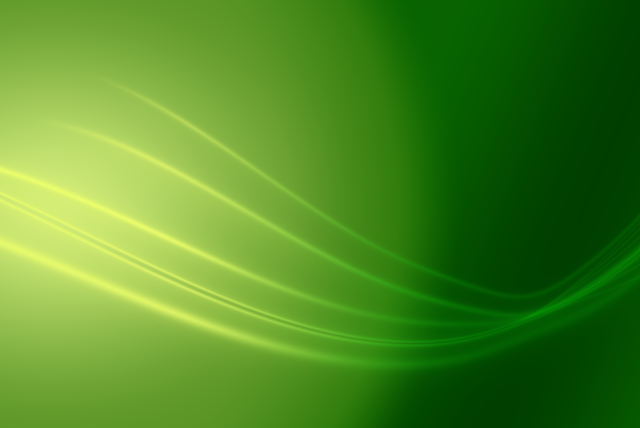
A Shadertoy shader for this background:

```glsl
// Glowing green silk strands sweeping across a soft radial light into deep green.

const vec3 GLOW_CORE  = vec3(0.80, 0.91, 0.47);
const vec3 GLOW_OUTER = vec3(0.36, 0.59, 0.15);
const vec3 DISC_RIM   = vec3(0.14, 0.46, 0.02);
const vec3 DEEP_GREEN = vec3(0.00, 0.245, 0.00);
const vec3 LEAF_GREEN = vec3(0.03, 0.39, 0.00);
const vec3 WARM_LIGHT = vec3(0.93, 1.00, 0.42);
const vec3 COOL_LIGHT = vec3(0.03, 0.62, 0.02);

float hash(float n) {
    return fract(sin(n * 127.1) * 43758.5453);
}

// Cubic through four evenly spaced heights, with a local sag near the crossing
float curveHeight(float x, vec4 h, float sag) {
    float t = 3.0 * x;
    float d1 = h.y - h.x;
    float d2 = h.z - 2.0 * h.y + h.x;
    float d3 = h.w - 3.0 * h.z + 3.0 * h.y - h.x;
    float y = h.x + t * (d1 + (t - 1.0) * (d2 / 2.0 + (t - 2.0) * d3 / 6.0));
    float u = (x - 0.83) / 0.09;
    return y + sag * exp(-u * u);
}

// Bright core with separate falloff above and below
float ridge(float d, float core, float above, float below) {
    float halo = exp(-abs(d) / (d > 0.0 ? above : below));
    return 0.5 * exp(-d * d / (core * core)) + 0.42 * halo;
}

vec3 addLight(vec3 base, vec3 light, float amount) {
    return mix(base, light, clamp(amount, 0.0, 1.0));
}

// Dark backdrop with a diagonal fold
vec3 backdrop(vec2 p) {
    float fold = dot(p - vec2(1.15, 0.0), vec2(0.92, -0.393));
    return mix(DEEP_GREEN, LEAF_GREEN, smoothstep(0.0, 0.48, abs(fold)));
}

// Large lit disc, brightest near the left edge
vec3 litDisc(vec2 p, vec3 base) {
    float r = length(p - vec2(0.0, 0.52));
    float inner = length((p - vec2(0.12, 0.52)) * vec2(1.0, 1.3));
    vec3 light = mix(GLOW_CORE, GLOW_OUTER, smoothstep(0.0, 0.75, inner));
    light = mix(light, DISC_RIM, smoothstep(0.65, 1.07, r));
    return mix(light, base, smoothstep(0.92, 1.09, r));
}

float strand(vec2 uv, vec4 h, float sag, float core, float above, float below) {
    return ridge(uv.y - curveHeight(uv.x, h, sag), core, above, below);
}

// Fine threads fanning out to the right of the crossing
float threads(vec2 uv) {
    float u = (uv.x - 0.83) / 0.17;
    float sum = 0.0;
    for (int i = 0; i < 7; i++) {
        float end = mix(0.35, 0.50, (float(i) + hash(float(i) + 3.0)) / 7.0);
        float y = 0.262 + (end - 0.262) * u * (0.75 + 0.25 * u);
        float d = (uv.y - y) / 0.0035;
        sum += exp(-d * d) * (0.08 + 0.12 * hash(float(i) + 11.0));
    }
    return sum * smoothstep(0.77, 0.88, uv.x);
}

void mainImage(out vec4 fragColor, in vec2 fragCoord) {
    vec2 uv = fragCoord / iResolution.xy;
    vec2 p = uv * vec2(1.5, 1.0);
    float x = uv.x;

    vec3 color = litDisc(p, backdrop(p));
    vec3 light = mix(WARM_LIGHT, COOL_LIGHT, smoothstep(0.25, 0.75, x));
    float dim = mix(1.0, 0.5, smoothstep(0.5, 0.85, x));

    // Upper strands fade in from the left
    float top = strand(uv, vec4(0.852, 0.672, 0.371, 0.496), -0.035, 0.007, 0.006, 0.018);
    color = addLight(color, light, 0.52 * top * dim * smoothstep(0.12, 0.32, x));

    float second = strand(uv, vec4(0.727, 0.551, 0.305, 0.414), -0.021, 0.008, 0.012, 0.045);
    color = addLight(color, light, 0.72 * second * dim * smoothstep(0.03, 0.25, x));

    // Middle strand loses strength toward the right
    float middle = strand(uv, vec4(0.604, 0.395, 0.246, 0.424), -0.014, 0.008, 0.022, 0.04);
    color = addLight(color, light, middle * dim * mix(1.0, 0.55, smoothstep(0.2, 0.6, x)));

    // Twin strand with a narrow groove between its halves
    float twinA = strand(uv, vec4(0.549, 0.315, 0.201, 0.416), 0.008, 0.004, 0.018, 0.004);
    float twinB = strand(uv, vec4(0.533, 0.300, 0.194, 0.405), 0.008, 0.005, 0.004, 0.025);
    color = addLight(color, light, 0.8 * max(twinA, twinB) * dim);

    // Broad lowest strand
    float lowest = strand(uv, vec4(0.434, 0.236, 0.150, 0.355), 0.016, 0.014, 0.030, 0.026);
    color = addLight(color, light, 0.9 * lowest * dim * mix(1.0, 0.6, smoothstep(0.25, 0.65, x)));

    color = addLight(color, COOL_LIGHT, threads(uv));
    fragColor = vec4(color, 1.0);
}
```
